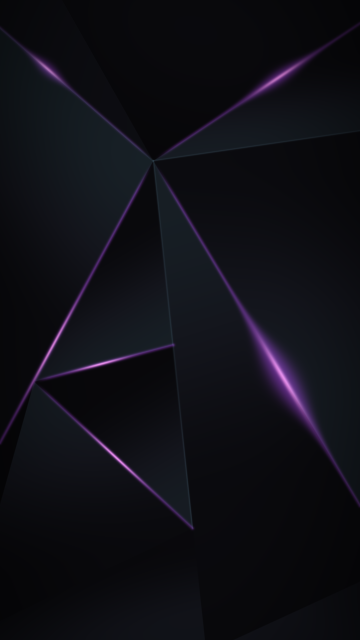
This background is drawn by a Shadertoy shader. Its source:

```glsl
#define INK vec3(0.027, 0.025, 0.035)
#define NAVY vec3(0.075, 0.080, 0.108)
#define TEAL vec3(0.095, 0.135, 0.158)
#define VIOLET vec3(0.34, 0.12, 0.47)
#define BLUSH vec3(0.50, 0.36, 0.36)
#define LINE_WIDTH 0.0026
#define RIM_STRENGTH 0.05
#define VIGNETTE 0.65

// Corners of the folded sheet, in units of canvas height
const vec2 HUB = vec2(0.2396, 0.7487);
const vec2 TOP = vec2(0.0977, 1.0);
const vec2 WEST = vec2(0.0, 0.957);
const vec2 EAST_HIGH = vec2(0.5625, 0.9635);
const vec2 EAST_MID = vec2(0.5625, 0.7956);
const vec2 EAST_LOW = vec2(0.5625, 0.2096);
const vec2 JOINT = vec2(0.0534, 0.4036);
const vec2 KNEE = vec2(0.2708, 0.4609);
const vec2 HEEL = vec2(0.3008, 0.1745);
const vec2 FOOT = vec2(0.3203, 0.0);
const vec2 WEST_EXIT = vec2(0.0, 0.308);
const vec2 WEST_LOW = vec2(0.0, 0.212);
const vec2 WEST_FOOT = vec2(0.0, 0.030);
const vec2 CORNER_A = vec2(0.5625, 0.0911);
const vec2 CORNER_B = vec2(0.3646, 0.0);

// Smooth mask of the half plane to the left of a -> b
float leftOf(vec2 p, vec2 a, vec2 b) {
    vec2 dir = normalize(b - a), q = p - a;
    float pixel = 0.8 / iResolution.y;
    return smoothstep(-pixel, pixel, dir.x * q.y - dir.y * q.x);
}

// Facet colour, its level running from levels.x at a to levels.y at b
vec3 facet(vec2 p, vec2 a, vec2 b, vec2 levels) {
    vec2 axis = b - a;
    float t = smoothstep(0.0, 1.0, dot(p - a, axis) / dot(axis, axis));
    float level = 2.0 * mix(levels.x, levels.y, t);
    return mix(mix(INK, NAVY, min(level, 1.0)), TEAL, clamp(level - 1.0, 0.0, 1.0));
}

// x: distance to the segment, y: position along it from 0 to 1
vec2 segment(vec2 p, vec2 a, vec2 b) {
    vec2 axis = b - a;
    float t = clamp(dot(p - a, axis) / dot(axis, axis), 0.0, 1.0);
    return vec2(length(p - a - axis * t), t);
}

// Violet line that swells into a flare around "center"
vec3 streak(vec2 p, vec2 a, vec2 b, float center, float spread, float swell, float base) {
    vec2 s = segment(p, a, b);
    float along = (s.y - center) * length(b - a) / spread;
    float flare = exp(-along * along);
    float halo = s.x / (LINE_WIDTH + swell * flare);
    float core = s.x / (LINE_WIDTH * 0.75 + 0.12 * swell);
    float strength = mix(base, 1.0, flare) * smoothstep(0.0, 0.12, s.y);
    return VIOLET * strength * exp(-halo * halo)
         + BLUSH * flare * flare * exp(-core * core);
}

// Faint light caught by a fold
vec3 rim(vec2 p, vec2 a, vec2 b) {
    float d = segment(p, a, b).x / 0.0014;
    return TEAL * (RIM_STRENGTH * 10.0) * exp(-d * d);
}

void mainImage(out vec4 fragColor, in vec2 fragCoord) {
    vec2 p = fragCoord / iResolution.y;

    // Facets right of the spine
    vec3 col = facet(p, vec2(0.44, 0.90), vec2(0.46, 0.78), vec2(0.15, 0.75));
    col = mix(col, facet(p, vec2(0.48, 0.74), vec2(0.45, 0.36), vec2(0.15, 0.75)),
              leftOf(p, EAST_MID, HUB));
    col = mix(col, facet(p, vec2(0.25, 0.70), vec2(0.40, 0.22), vec2(0.85, 0.12)),
              leftOf(p, EAST_LOW, HUB));
    col = mix(col, facet(p, CORNER_A, vec2(0.50, 0.0), vec2(0.35, 0.50)),
              leftOf(p, CORNER_A, CORNER_B));

    // Facets left of the spine, from the hub down
    vec3 west = facet(p, vec2(0.17, 0.63), vec2(0.27, 0.46), vec2(0.08, 0.85));
    west = mix(west, facet(p, vec2(0.17, 0.40), vec2(0.29, 0.20), vec2(0.03, 0.75)),
               leftOf(p, KNEE, JOINT));
    west = mix(west, facet(p, vec2(0.06, 0.39), vec2(0.13, 0.12), vec2(0.75, 0.12)),
               leftOf(p, HEEL, JOINT));
    west = mix(west, facet(p, vec2(0.20, 0.13), vec2(0.23, 0.0), vec2(0.08, 0.55)),
               leftOf(p, HEEL, WEST_FOOT));
    west = mix(west, INK, leftOf(p, WEST_LOW, JOINT));
    col = mix(col, west, leftOf(p, FOOT, HUB));

    // Facets above the hub
    col = mix(col, facet(p, vec2(0.0, 0.52), vec2(0.20, 0.77), vec2(0.12, 0.90)),
              leftOf(p, HUB, WEST) * leftOf(p, JOINT, HUB));
    col = mix(col, facet(p, TOP, HUB, vec2(0.30, 0.22)),
              leftOf(p, HUB, TOP) * leftOf(p, WEST, HUB));
    col = mix(col, facet(p, vec2(0.30, 1.0), HUB, vec2(0.16, 0.0)),
              leftOf(p, HUB, EAST_HIGH) * leftOf(p, TOP, HUB));

    // Fold rims and glowing seams
    col += rim(p, HUB, HEEL) + rim(p, HUB, EAST_MID) + rim(p, HUB, WEST);
    col += streak(p, HUB, WEST, 0.69, 0.035, 0.0065, 0.35);
    col += streak(p, HUB, EAST_HIGH, 0.61, 0.055, 0.0075, 0.55);
    col += streak(p, HUB, EAST_LOW, 0.63, 0.085, 0.0170, 0.65);
    col += streak(p, HUB, WEST_EXIT, 0.66, 0.090, 0.0008, 0.70);
    col += streak(p, JOINT, KNEE, 0.48, 0.050, 0.0006, 0.65);
    col += streak(p, JOINT, HEEL, 0.52, 0.070, 0.0004, 0.55);

    // Darkened border
    vec2 edge = 2.0 * fragCoord / iResolution.xy - 1.0;
    col *= 1.0 - VIGNETTE * smoothstep(0.45, 1.6, length(edge * vec2(1.0, 0.85)));
    fragColor = vec4(col, 1.0);
}
```
